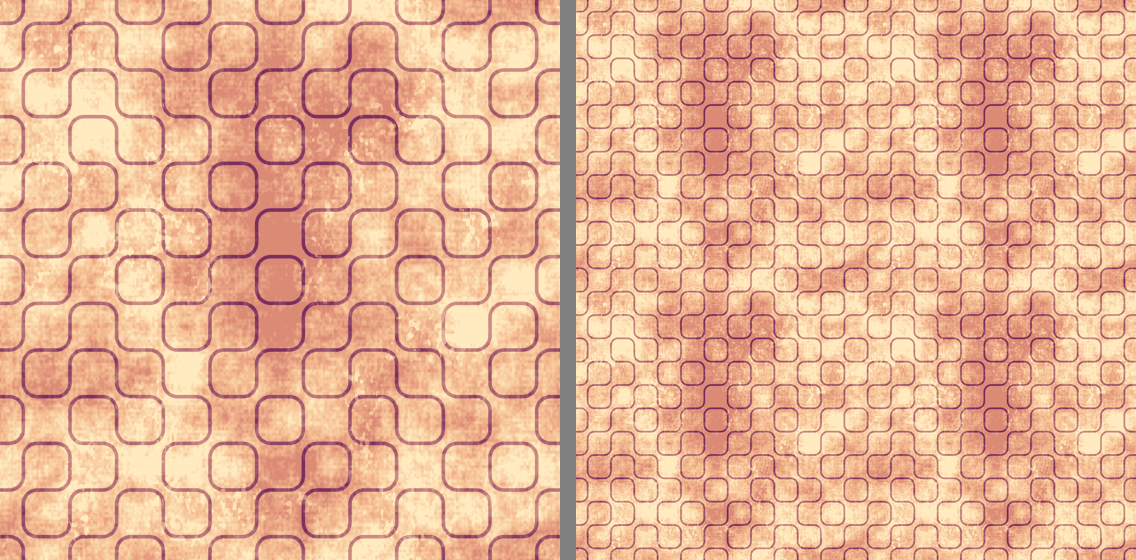
Left: one tile. Right: repeated 2 by 2.
A Shadertoy shader for this pattern:

```glsl
// Worn lattice of rounded corners: every grid node joins its four arms in two
// bends, turned by a repeating 6 by 6 bit layout, so boxes and stairs appear.
// Wrapping noise stains the cloth-like ground and fades the ink with it.

#define CELLS 12.0
#define BEND_RADIUS 0.30
#define HALF_WIDTH 0.038
#define STAIN_CELLS 6.0
#define STAIN_CONTRAST 2.7
#define WEAVE 0.36
#define GRAIN 0.32
#define GROUND_DARK vec3(0.86, 0.54, 0.46)
#define GROUND_MID vec3(0.96, 0.74, 0.57)
#define GROUND_LIGHT vec3(1.00, 0.92, 0.75)
#define INK_DARK vec3(0.48, 0.18, 0.37)
#define INK_FADED vec3(0.80, 0.54, 0.50)

float hash(vec2 p) {
    vec3 q = fract(vec3(p.xyx) * 0.1031);
    q += dot(q, q.yzx + 33.33);
    return fract((q.x + q.y) * q.z);
}

// Value noise that wraps after a whole number of cells
float noise(vec2 uv, vec2 cells, float seed) {
    vec2 p = uv * cells, i = floor(p), f = fract(p);
    f = f * f * (3.0 - 2.0 * f);
    vec2 a = mod(i, cells) + seed, b = mod(i + 1.0, cells) + seed;
    return mix(mix(hash(a), hash(vec2(b.x, a.y)), f.x),
               mix(hash(vec2(a.x, b.y)), hash(b), f.x), f.y);
}

float fbm(vec2 uv, float cells, float seed) {
    float sum = 0.0, total = 0.0, amp = 1.0;
    for (int k = 0; k < 6; k++) {
        sum += amp * noise(uv, vec2(cells), seed + 17.0 * float(k));
        total += amp;
        amp *= 0.74;
        cells *= 2.0;
    }
    return sum / total;
}

// Each row of the layout holds six bits: which way the node's bends turn
bool isTurned(ivec2 node) {
    int rows[6] = int[6](36, 12, 29, 38, 24, 9);
    return ((rows[node.y % 6] >> (node.x % 6)) & 1) == 1;
}

// Distance to the centre of the line, in cells; y runs downwards
float latticeDistance(vec2 uv) {
    vec2 p = fract(vec2(uv.x, 1.0 - uv.y)) * CELLS;
    vec2 f = fract(p) - 0.5;
    if (isTurned(ivec2(p))) f.x = -f.x;
    if (f.x + f.y < 0.0) f = -f;
    vec2 a = BEND_RADIUS - f;
    return abs(min(max(a.x, a.y), 0.0) + length(max(a, 0.0)) - BEND_RADIUS);
}

// Lightness of the worn ground: 0 is stained, 1 is bleached
float wornTone(vec2 uv) {
    float tone = 0.54 + STAIN_CONTRAST * (fbm(uv, STAIN_CELLS, 3.0) - 0.5);
    // broad stain above the centre
    vec2 away = abs(fract(uv - vec2(0.46, 0.63) + 0.5) - 0.5);
    tone -= 0.34 * exp(-24.0 * dot(away, away));
    // threads and grain
    float threads = noise(uv, vec2(240.0, 20.0), 41.0) + noise(uv, vec2(20.0, 240.0), 67.0);
    tone += WEAVE * (0.5 * threads - 0.5);
    tone += GRAIN * (noise(uv, vec2(256.0, 192.0), 83.0) - 0.5);
    return tone;
}

// Small bleached chips, gathered in loose clusters
float chips(vec2 uv) {
    float cluster = smoothstep(0.45, 0.85, noise(uv, vec2(14.0, 10.0), 101.0));
    float chip = 0.6 * noise(uv, vec2(110.0, 80.0), 127.0)
               + 0.4 * noise(uv, vec2(220.0, 160.0), 149.0);
    return cluster * smoothstep(0.60, 0.74, chip);
}

void mainImage(out vec4 fragColor, in vec2 fragCoord) {
    vec2 uv = fragCoord / iResolution.xy;
    float chip = chips(uv);
    float tone = clamp(wornTone(uv) + 0.45 * chip, 0.0, 1.0);

    // ground
    vec3 color = mix(GROUND_DARK, GROUND_MID, min(2.0 * tone, 1.0));
    color = mix(color, GROUND_LIGHT, max(2.0 * tone - 1.0, 0.0));

    // ink line, fading where the ground is bleached
    float edge = 0.75 * CELLS / min(iResolution.x, iResolution.y);
    float line = 1.0 - smoothstep(-edge, edge, latticeDistance(uv) - HALF_WIDTH);
    vec3 ink = mix(INK_DARK, INK_FADED, tone);
    color = mix(color, ink, line * (1.0 - 0.4 * chip));

    fragColor = vec4(color, 1.0);
}
```
